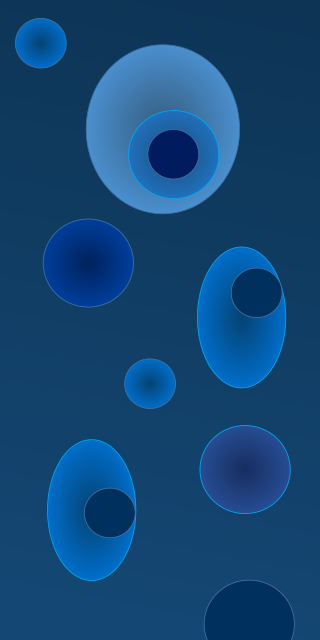
This background is drawn by a Shadertoy shader. Its source:

```glsl
// Draws glowing blue ovals and discs with thin rims on a deep blue gradient.

const vec3 CYAN = vec3(0.0, 0.66, 0.93);
const vec3 STEEL = vec3(0.25, 0.44, 0.63);
const vec3 NAVY = vec3(0.0, 0.19, 0.37);
const vec3 AZURE = vec3(0.0, 0.43, 0.79);
const vec3 DEEP = vec3(0.02, 0.26, 0.45);

// Approximate signed distance to an ellipse
float ellipseDistance(vec2 q, vec2 radii) {
    float k = length(q / radii);
    return k * (k - 1.0) / max(length(q / (radii * radii)), 1e-4);
}

// Share of a pixel that lies inside a distance edge
float coverage(float d) {
    return clamp(0.5 - d * iResolution.x, 0.0, 1.0);
}

// Radially shaded ellipse with a thin rim
void oval(inout vec3 color, vec2 q, vec2 radii, vec3 core, vec3 edge, vec3 rim) {
    float d = ellipseDistance(q, radii);
    vec3 fill = mix(core, edge, min(length(q / radii), 1.0));
    color = mix(color, fill, coverage(d));
    float halfRim = 0.0013;
    color = mix(color, rim, coverage(d - halfRim) - coverage(d + halfRim));
}

void mainImage(out vec4 fragColor, in vec2 fragCoord) {
    vec2 p = fragCoord / iResolution.xy * vec2(1.0, 2.0);

    // Slightly tilted backdrop gradient
    float descent = clamp((2.0 - p.y + 0.2 * (0.5 - p.x)) / 2.0, 0.0, 1.0);
    vec3 color = mix(vec3(0.05, 0.205, 0.335), vec3(0.08, 0.28, 0.455), descent);

    vec2 small = vec2(0.0795, 0.0775);
    vec2 medium = vec2(0.141, 0.1375);
    vec2 tall = vec2(0.138, 0.22);

    // Small bright dots
    oval(color, p - vec2(0.1276, 1.865), small, DEEP, AZURE, STEEL);
    oval(color, p - vec2(0.469, 0.801), small, DEEP, AZURE, STEEL);

    // Large pale oval with nested discs
    oval(color, p - vec2(0.509, 1.596), vec2(0.2396, 0.264),
         vec3(0.21, 0.36, 0.49), vec3(0.29, 0.56, 0.81), STEEL);
    oval(color, p - vec2(0.543, 1.517), medium,
         vec3(0.12, 0.30, 0.47), vec3(0.12, 0.44, 0.74), CYAN);
    oval(color, p - vec2(0.5417, 1.518), small,
         vec3(0.0, 0.11, 0.37), vec3(0.0, 0.11, 0.37), STEEL);

    // Royal blue and violet discs
    oval(color, p - vec2(0.276, 1.178), medium,
         vec3(0.0, 0.13, 0.36), vec3(0.0, 0.245, 0.61), STEEL);
    oval(color, p - vec2(0.766, 0.5326), medium,
         vec3(0.09, 0.18, 0.37), vec3(0.15, 0.30, 0.58), CYAN);

    // Tall ovals with dark insets
    oval(color, p - vec2(0.755, 1.008), tall, DEEP, AZURE, CYAN);
    oval(color, p - vec2(0.802, 1.085), small, NAVY, NAVY, STEEL);
    oval(color, p - vec2(0.2865, 0.406), tall, DEEP, AZURE, CYAN);
    oval(color, p - vec2(0.343, 0.397), small, NAVY, NAVY, STEEL);

    // Dark disc cut by the lower border
    oval(color, p - vec2(0.779, 0.0495), medium, NAVY, NAVY, STEEL);

    fragColor = vec4(color, 1.0);
}
```
